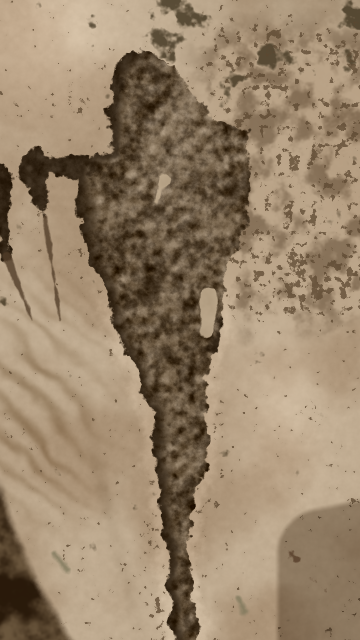
A Shadertoy shader for this texture:

```glsl
// Cavity outline, in canvas heights, y downwards
const vec2 CAVITY[23] = vec2[23](
    vec2(.206, .078), vec2(.254, .086), vec2(.284, .115), vec2(.312, .156),
    vec2(.349, .195), vec2(.384, .208), vec2(.389, .247), vec2(.380, .339),
    vec2(.354, .443), vec2(.349, .521), vec2(.320, .586), vec2(.324, .710),
    vec2(.299, .781), vec2(.294, .885), vec2(.310, 1.02), vec2(.273, 1.02),
    vec2(.247, .781), vec2(.234, .638), vec2(.189, .527), vec2(.130, .358),
    vec2(.115, .267), vec2(.167, .234), vec2(.172, .124));

float hash(vec2 p) {
    p = fract(p * vec2(.1031, .1137));
    p += dot(p, p.yx + 33.3);
    return fract((p.x + p.y) * p.x * 7.13);
}

float noise(vec2 p) {
    vec2 i = floor(p), f = fract(p);
    f *= f * (3. - 2. * f);
    return mix(mix(hash(i), hash(i + vec2(1, 0)), f.x),
               mix(hash(i + vec2(0, 1)), hash(i + 1.), f.x), f.y);
}

float fbm(vec2 p) {
    float sum = 0., amp = .533;
    for (int i = 0; i < 4; i++) {
        sum += amp * noise(p + 40.);
        p = mat2(1.6, 1.2, -1.2, 1.6) * p + 9.;
        amp *= .5;
    }
    return sum;
}

float cavity(vec2 p) {
    float d = 9., side = 1.;
    for (int i = 0, j = 22; i < 23; j = i, i++) {
        vec2 e = CAVITY[j] - CAVITY[i], w = p - CAVITY[i];
        vec2 b = w - e * clamp(dot(w, e) / dot(e, e), 0., 1.);
        d = min(d, dot(b, b));
        bvec3 c = bvec3(w.y >= 0., p.y < CAVITY[j].y, e.x * w.y > e.y * w.x);
        if (all(c) || all(not(c))) side = -side;
    }
    return side * sqrt(d);
}

// Segment whose radius changes from r.x to r.y
float crack(vec2 p, vec2 a, vec2 b, vec2 r) {
    vec2 w = p - a, e = b - a;
    float h = clamp(dot(w, e) / dot(e, e), 0., 1.);
    return length(w - e * h) - mix(r.x, r.y, h);
}

float blob(vec2 p, vec2 center, vec2 size) {
    vec2 q = (p - center) / size;
    return exp(-dot(q, q));
}

float cover(float d, float soft) { return smoothstep(soft, -soft, d); }

void mainImage(out vec4 fragColor, in vec2 fragCoord) {
    vec2 p = vec2(fragCoord.x, iResolution.y - fragCoord.y) / iResolution.y;
    float broad = fbm(p * 7.), rough = fbm(p * 34.), grain = fbm(p * 110.);
    float jag = (rough - .5) * .028 + (grain - .5) * .012;

    // Smooth plaster with broad light and shade
    vec3 col = mix(vec3(.67, .575, .465), vec3(.75, .67, .565), smoothstep(.3, .65, broad));
    col += .1 * blob(p, vec2(.06, .05), vec2(.13, .13));
    col += .06 * blob(p, vec2(.44, .65), vec2(.07, .13));
    col -= .07 * blob(p, vec2(.56, 0.), vec2(.2, .08)) + .05 * (grain - .5);

    // Wrinkles in the left sheet
    float fold = sin(dot(p, vec2(-100, 130)) + broad * 16.) * .5 + .5;
    col -= vec3(.14, .15, .16) * fold * fold * blob(p, vec2(.05, .63), vec2(.09, .16));
    col -= .1 * blob(p, vec2(.175 + .25 * (p.y - .82), .82), vec2(.012, .14)) * rough;

    // Weathered plaster on the right
    float worn = smoothstep(.27, .36, p.x) * smoothstep(.54, .44, p.y + jag * 3.) * smoothstep(0., .09, p.y);
    vec3 crust = mix(vec3(.46, .375, .28), vec3(.73, .64, .53), smoothstep(.3, .62, rough));
    col = mix(col, crust, worn * .75);

    // Mould and dirt specks
    float mould = blob(p, vec2(.43, .08), vec2(.035, .06)) + blob(p, vec2(.55, .06), vec2(.035, .07))
                + blob(p, vec2(.27, .03), vec2(.05, .06)) + .7 * blob(p, vec2(.145, .04), vec2(.02, .07))
                + .7 * blob(p, vec2(.37, .13), vec2(.04, .03));
    float dirt = .55 * worn + .5 * blob(p, vec2(.09, .16), vec2(.1, .018))
               + .5 * blob(p, vec2(.48, .45), vec2(.09, .05)) + .4 * blob(p, vec2(.24, .9), vec2(.025, .16));
    col = mix(col, vec3(.25, .205, .125), .8 * smoothstep(0., .14, rough - .79 + .37 * min(mould, 1.)));
    col = mix(col, vec3(.36, .28, .19), .75 * smoothstep(0., .1, grain - .76 + .27 * min(dirt, 1.)));

    // Isolated stains
    float stain = min(crack(p, vec2(.445, .855), vec2(.465, .875), vec2(.004)),
                      crack(p, vec2(.49, .903), vec2(.508, .925), vec2(.007, .003)));
    col = mix(col, vec3(.43, .31, .21), .75 * cover(stain + jag, .003));
    float green = min(crack(p, vec2(.373, .935), vec2(.382, .955), vec2(.006)),
                      crack(p, vec2(.085, .865), vec2(.105, .89), vec2(.003)));
    col = mix(col, vec3(.47, .45, .34), .7 * cover(green + jag * .5, .004));

    // Rounded cast shadow
    vec2 corner = .055 - vec2(p.x - .434, p.y - .808 + .2 * (p.x - .434));
    float shadow = length(max(corner, 0.)) + min(max(corner.x, corner.y), 0.) - .055;
    col *= mix(vec3(1), vec3(.74, .71, .67), cover(shadow, .006));

    // Side hollow and narrow cracks
    float pit = min(crack(p, vec2(.04, .25), vec2(.125, .265), vec2(.012, .02)),
                    crack(p, vec2(.055, .26), vec2(.068, .34), vec2(.027, .004)));
    pit = min(pit, crack(p, vec2(0, .27), vec2(.008, .4), vec2(.014, .006)));
    float slit = min(crack(p, vec2(.01, .4), vec2(.05, .5), vec2(.006, .001)),
                     crack(p, vec2(.07, .34), vec2(.094, .5), vec2(.004, .001)));

    // Exposed core, lit from above left
    float d = min(cavity(p), pit) + jag;
    float relief = fbm(p * 75. + vec2(.3, .4)) - fbm(p * 75. - vec2(.3, .4));
    vec3 core = mix(vec3(.22, .16, .09), vec3(.5, .425, .33), smoothstep(.25, .72, rough * .5 + grain * .5));
    core += relief * .3 + .07 * blob(p, vec2(.27, .26), vec2(.07, .16));
    float recess = smoothstep(-.008, .016, cavity(p - vec2(.018, .008)) + jag * 1.5);
    recess = max(recess, .7 * cover(pit + jag, .01));
    recess = max(recess, cover(crack(p, vec2(.182, .13), vec2(.178, .19), vec2(.011, .005)) + jag * .5, .004));
    recess = max(recess, cover(crack(p, vec2(.348, .5), vec2(.337, .545), vec2(.008)) + jag, .006));
    core = mix(core, vec3(.14, .09, .035) + .12 * (grain - .4), .8 * recess);
    col += .06 * smoothstep(.025, .004, d) * smoothstep(.4, .5, p.y);
    col = mix(col, core, cover(d, .002));
    col = mix(col, vec3(.32, .24, .16), .8 * cover(slit + jag * .3, .002));

    // Plaster flakes left inside
    float flake = min(crack(p, vec2(.327, .465), vec2(.324, .515), vec2(.013, .009)),
                      crack(p, vec2(.256, .278), vec2(.244, .315), vec2(.008, .002)));
    col = mix(col, vec3(.73, .65, .54) + .12 * (rough - .5), cover(flake + jag * .6, .002));

    // Dark gap at the lower left
    float drop = max(p.y - .755, 0.);
    float gap = p.x - drop * (.2 + 1.05 * drop) + jag * .4;
    vec3 gloom = mix(vec3(.16, .1, .04), vec3(.42, .34, .24), smoothstep(.35, .75, fbm(p * 24.)));
    col = mix(col, gloom, cover(gap, .01) * smoothstep(.74, .79, p.y));

    fragColor = vec4(clamp(col, 0., 1.), 1);
}
```
